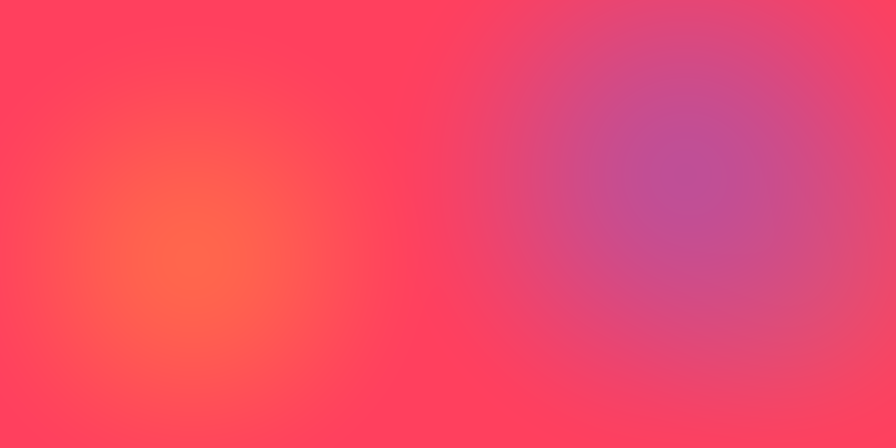
Write a WebGL 2 fragment shader that draws this background.

```glsl
#version 300 es
precision highp float;
// A soft coral backdrop lit by a warm orange glow on the left
// and a violet glow on the right, with a dusty rose haze beside it.
// Each glow is a smooth radial falloff blended over the base colour.

uniform vec2 u_resolution;
out vec4 outColor;

const vec3 CORAL  = vec3(1.00, 0.25, 0.37);
const vec3 ORANGE = vec3(1.00, 0.40, 0.30);
const vec3 VIOLET = vec3(0.75, 0.31, 0.59);
const vec3 ROSE   = vec3(0.86, 0.35, 0.45);

// 1 at the centre, easing to 0 at the radius.
float glow(vec2 p, vec2 center, float radius) {
    return 1.0 - smoothstep(0.0, radius, length(p - center));
}

vec3 addGlow(vec3 base, vec3 tint, vec2 p, vec2 center, float radius, float strength) {
    return mix(base, tint, strength * glow(p, center, radius));
}

void main() {
    // Height spans 0 to 1; width follows the aspect ratio.
    vec2 p = gl_FragCoord.xy / u_resolution.y;

    vec3 color = CORAL;
    color = addGlow(color, ORANGE, p, vec2(0.43, 0.42), 0.57, 1.0);
    color = addGlow(color, ROSE, p, vec2(1.80, 0.38), 0.48, 0.45);
    color = addGlow(color, VIOLET, p, vec2(1.53, 0.61), 0.69, 1.0);

    outColor = vec4(color, 1.0);
}
```
